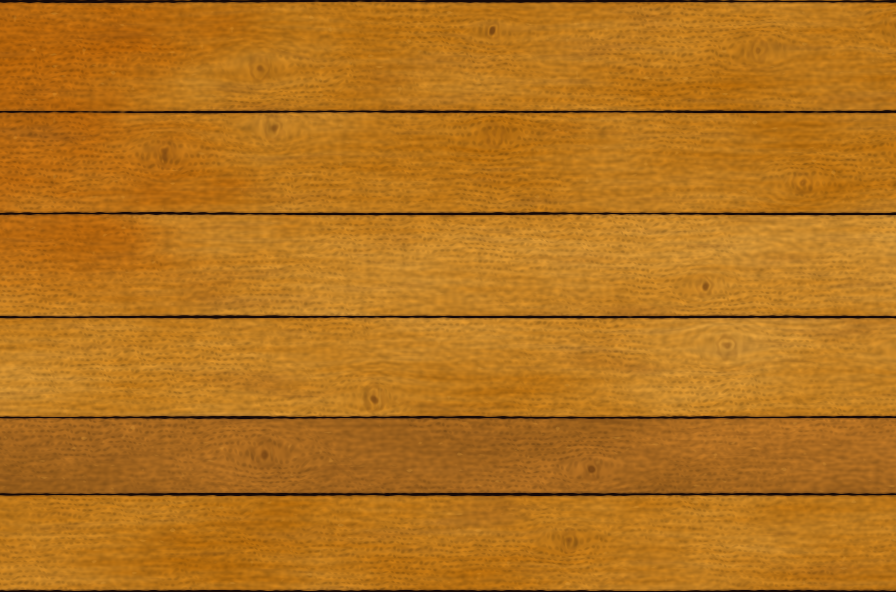
Write a WebGL 1 fragment shader that draws this texture.

```glsl
precision highp float;
// Six horizontal amber-stained rough-sawn planks with dark gaps, bent grain and knots.
uniform vec2 u_resolution;

const vec3 HONEY = vec3(0.69, 0.42, 0.07);
const vec3 PALE = vec3(0.80, 0.56, 0.21);
const vec3 AMBER = vec3(0.68, 0.35, 0.03);
const vec3 BROWN = vec3(0.60, 0.37, 0.12);
const vec3 UMBER = vec3(0.42, 0.24, 0.07);
const vec3 SHADOW = vec3(0.26, 0.16, 0.08);
const vec3 GAP = vec3(0.08, 0.035, 0.03);

float hash(vec2 p) {
  vec3 q = fract(p.xyx * 0.1031);
  q += dot(q, q.yzx + 33.33);
  return fract((q.x + q.y) * q.z);
}

float cornerSlope(vec2 cell, vec2 offset) {
  float angle = 6.2832 * hash(cell);
  return dot(vec2(cos(angle), sin(angle)), offset);
}

// Gradient noise, roughly -0.7 to 0.7
float noise(vec2 p) {
  vec2 i = floor(p), f = p - i;
  vec2 u = f * f * f * (f * (f * 6.0 - 15.0) + 10.0);
  vec2 e = vec2(1.0, 0.0);
  return mix(mix(cornerSlope(i, f), cornerSlope(i + e, f - e), u.x),
             mix(cornerSlope(i + e.yx, f - e.yx), cornerSlope(i + 1.0, f - 1.0), u.x), u.y);
}

float fbm(vec2 p) {
  float sum = 0.0, gain = 1.0;
  for (int k = 0; k < 4; k++) {
    sum += gain * noise(p);
    p = p * 2.03 + 17.3;
    gain *= 0.5;
  }
  return sum;
}

// Height of the gap below plank i
float seamHeight(float i) {
  if (i < 0.5) return 0.001;
  if (i < 1.5) return 0.165;
  if (i < 2.5) return 0.295;
  if (i < 3.5) return 0.4645;
  if (i < 4.5) return 0.639;
  if (i < 5.5) return 0.811;
  return 0.998;
}

float plankIndex(float y) {
  float index = 0.0;
  for (int i = 1; i < 6; i++) index += step(seamHeight(float(i)), y);
  return index;
}

// Returns grain bend, dark core and ringed halo of nearby knots
vec3 knots(vec2 p, float plank) {
  const float SPACING = 0.36;
  float low = seamHeight(plank), high = seamHeight(plank + 1.0);
  vec3 sum = vec3(0.0);
  for (int k = -1; k <= 1; k++) {
    vec2 id = vec2(floor(p.x / SPACING) + float(k) + 20.0, plank * 7.0 + 3.0);
    float present = step(0.5, hash(id + 31.7));
    vec2 center = vec2((id.x - 19.8 + 0.6 * hash(id)) * SPACING,
                       mix(low, high, 0.15 + 0.7 * hash(id + 5.3)));
    float radius = mix(0.008, 0.014, hash(id + 11.9));
    vec2 d = (p - center) / radius;
    float r = length(d * vec2(1.1, 0.85)) + 0.7 * noise(p * 80.0);
    float halo = exp(-r * r * 0.25);
    float core = smoothstep(1.0, 0.3, r) * hash(id + 2.1);
    float bend = -0.8 * d.y * radius * exp(-d.x * d.x * 0.04 - d.y * d.y * 0.12);
    sum += present * vec3(bend, core, halo * (0.4 + 0.6 * cos(r * 4.5)));
  }
  return sum;
}

// Staggered tooth marks left by the saw, pale on one flank and dark on the other
float sawMarks(vec2 p) {
  vec2 s = p / vec2(0.0105, 0.0095) + 1.1 * noise(p * 18.0) + 0.5 * noise(p * 55.0);
  s.x += 0.5 * mod(floor(s.y), 2.0);
  vec2 d = (fract(s) - 0.5) * vec2(1.0, 1.4);
  float dot1 = smoothstep(0.5, 0.1, length(d)) - 0.3;
  return dot1 * smoothstep(-0.5, 0.5, fbm(p * vec2(4.0, 9.0)));
}

vec3 plankColor(vec2 p, float plank) {
  vec3 knot = knots(p, plank);
  vec2 q = vec2(p.x + plank * 9.7, p.y + knot.x + 0.006 * noise(p * vec2(5.0, 8.0)));
  float stain = fbm(q * vec2(2.2, 6.0));
  float streaks = fbm(q * vec2(5.0, 55.0));
  float fibres = noise(q * vec2(30.0, 145.0));
  float grit = noise(q * vec2(85.0, 135.0) + 9.0);
  float rings = sin(q.y * 330.0 + 11.0 * noise(q * vec2(1.8, 7.0)));

  // Centre planks are palest; the second from the bottom is weathered
  float paleness = 0.22 + 0.42 * exp(-0.6 * pow(abs(plank - 2.6), 2.0));
  float weathered = 1.0 - step(0.5, abs(plank - 1.0));
  float tone = paleness + 0.6 * stain + 0.24 * streaks + 0.06 * rings;
  vec3 color = mix(HONEY, PALE, clamp(tone, -0.3, 1.1));
  color = mix(color, BROWN * (1.0 + 0.2 * stain), 0.85 * weathered);

  // Amber stain gathered in ragged patches toward the upper left
  float leftStain = smoothstep(0.5, 0.0, p.x + 0.35 * stain) * smoothstep(0.42, 0.62, p.y);
  color = mix(color, AMBER, 0.6 * leftStain);

  // Rough fibres, saw marks, worn streaks and knots
  float worn = smoothstep(0.1, 0.9, fbm(q * vec2(3.0, 14.0) + 40.0));
  color = mix(color, BROWN, 0.5 * worn);
  color *= 1.0 + 0.13 * fibres + 0.14 * grit - 0.13 * sawMarks(q);
  color = mix(color, UMBER, 0.22 * smoothstep(0.2, 0.8, streaks));
  color = mix(color, UMBER, clamp(0.3 * knot.z + 0.6 * knot.y, 0.0, 0.8));
  float splinter = smoothstep(0.4, 0.6, noise(q * vec2(60.0, 110.0) + 70.0));
  return mix(color, PALE * 1.08, 0.3 * splinter);
}

void main() {
  vec2 p = gl_FragCoord.xy / u_resolution.y;
  float pixel = 1.0 / u_resolution.y;
  float y = p.y + 0.0014 * noise(p * vec2(2.5, 6.0));
  vec3 color = plankColor(p, plankIndex(y));

  // Rough-edged gaps that pinch and widen, with occasional chips
  for (int i = 0; i <= 6; i++) {
    float seam = float(i);
    float chip = smoothstep(0.52, 0.62, noise(vec2(p.x * 16.0, seam * 5.3 + 0.4)));
    float ragged = 0.0012 * noise(vec2(p.x * 70.0, seam * 7.1 + y * 150.0));
    float halfWidth = 0.0017 + 0.0013 * noise(vec2(p.x * 4.0, seam * 3.7)) + ragged + 0.003 * chip;
    float d = abs(y - seamHeight(seam)) - halfWidth;
    color = mix(color, SHADOW, 0.35 * smoothstep(0.004, 0.0, d));
    color = mix(color, GAP, smoothstep(0.5 * pixel, -0.5 * pixel, d));
  }
  gl_FragColor = vec4(color, 1.0);
}
```
